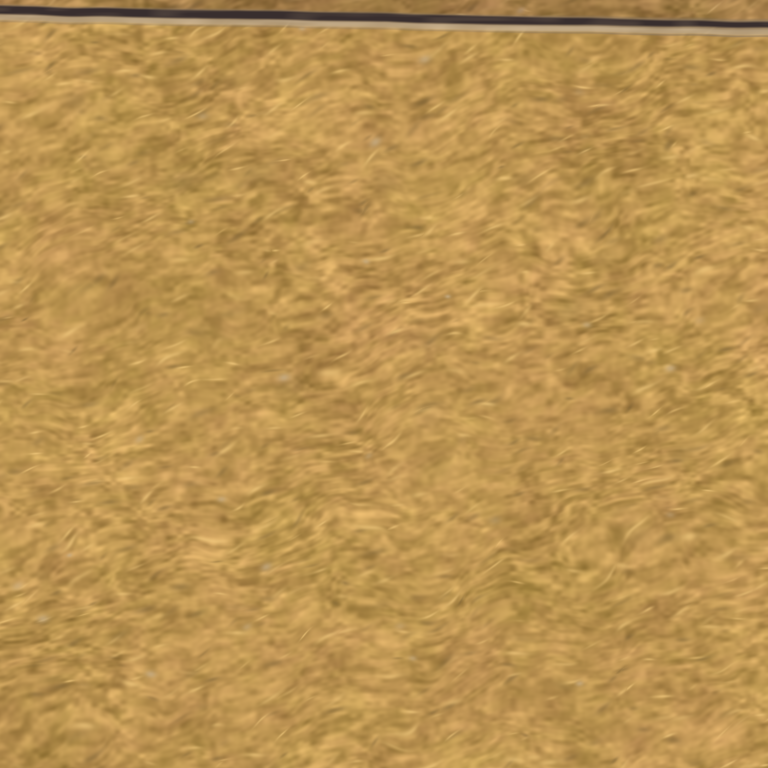
Reproduce this texture procedurally as a Shadertoy shader.

```glsl
const vec3 OCHRE = vec3(0.748, 0.588, 0.325);
const vec3 SHADE_STEP = vec3(0.054, 0.046, 0.035);
const vec3 GLINT = vec3(0.95, 0.79, 0.49);
const vec3 PALE_DUST = vec3(0.77, 0.67, 0.51);
const vec3 SMUDGE = vec3(0.48, 0.38, 0.21);
const vec3 SEAM_DARK = vec3(0.22, 0.18, 0.18);
const vec3 SEAM_GREY = vec3(0.52, 0.45, 0.37);
const vec3 SEAM_LIGHT = vec3(0.75, 0.66, 0.53);

float hash(vec2 cell, float seed) {
    vec3 q = fract(vec3(cell.xyx) * vec3(0.1031, 0.1030, 0.0973) + seed * 0.137);
    q += dot(q, q.yzx + 33.33);
    return fract((q.x + q.y) * q.z);
}

// Smooth value noise from -1 to 1
float noise(vec2 p, float seed) {
    vec2 cell = floor(p);
    vec2 f = fract(p);
    f = f * f * (3.0 - 2.0 * f);
    float low = mix(hash(cell, seed), hash(cell + vec2(1, 0), seed), f.x);
    float high = mix(hash(cell + vec2(0, 1), seed), hash(cell + vec2(1, 1), seed), f.x);
    return 2.0 * mix(low, high, f.y) - 1.0;
}

float fbm(vec2 p, float seed) {
    float sum = 0.0;
    float weight = 0.6;
    for (int i = 0; i < 4; i++) {
        sum += weight * noise(p, seed + float(i));
        p = mat2(1.6, 1.2, -1.2, 1.6) * p + 7.3;
        weight *= 0.55;
    }
    return sum;
}

// Scattered soft ellipses: one candidate per cell, kept with the given chance
float flecks(vec2 p, float cells, vec2 size, float chance, float seed) {
    vec2 home = floor(p * cells);
    float cover = 0.0;
    for (int j = -1; j <= 1; j++) {
        for (int i = -1; i <= 1; i++) {
            vec2 cell = home + vec2(i, j);
            vec2 center = (cell + vec2(hash(cell, seed), hash(cell, seed + 1.0))) / cells;
            float angle = 0.2 + 0.9 * (hash(cell, seed + 2.0) - 0.5);
            float c = cos(angle);
            float s = sin(angle);
            vec2 d = mat2(c, -s, s, c) * (p - center);
            d /= size * mix(0.6, 1.3, hash(cell, seed + 3.0));
            float strength = mix(0.3, 1.0, hash(cell, seed + 4.0));
            float kept = step(hash(cell, seed + 5.0), chance);
            cover = max(cover, kept * strength * exp(-dot(d, d)));
        }
    }
    return cover;
}

// Soft-edged horizontal stripe
float stripe(float y, float center, float halfWidth, float blur) {
    return 1.0 - smoothstep(halfWidth - blur, halfWidth + blur, abs(y - center));
}

// Rough ochre surface with slanted fibres
vec3 surface(vec2 p) {
    vec2 grain = p - vec2(0.0, 0.16 * p.x);
    grain.y += 0.016 * noise(p * 9.0, 1.0) + 0.004 * noise(p * 32.0, 2.0);
    grain.x += 0.012 * noise(p * 24.0, 3.0);

    float tone = 1.0 * fbm(p * 5.0, 10.0) + 0.8 * fbm(p * vec2(16, 24), 20.0);
    float roughness = 1.0 + 0.35 * noise(p * 7.0, 30.0);
    tone += 1.5 * roughness * noise(grain * vec2(46, 105), 40.0);
    tone += 1.1 * roughness * noise(grain * vec2(95, 190), 50.0);
    tone += 0.6 * noise(p * 130.0, 60.0);
    vec3 color = OCHRE + SHADE_STEP * tone;

    // Drifts between olive and rosy ochre
    float hue = fbm(p * 13.0, 70.0) + 0.5 * noise(grain * vec2(50, 90), 75.0);
    color += vec3(0.010, -0.006, 0.014) * hue;

    float smudges = flecks(p, 9.0, vec2(0.022, 0.014), 0.22, 80.0);
    smudges *= 0.65 + 0.35 * noise(p * 50.0, 85.0);
    color = mix(color, SMUDGE, 0.42 * smudges);
    color = mix(color, SMUDGE, 0.5 * flecks(grain, 38.0, vec2(0.010, 0.0035), 0.22, 90.0));
    color = mix(color, GLINT, 0.65 * flecks(grain, 40.0, vec2(0.011, 0.0025), 0.26, 100.0));
    return mix(color, PALE_DUST, 0.8 * flecks(p, 24.0, vec2(0.006, 0.004), 0.05, 110.0));
}

// Dark groove along the top with a pale lower lip
vec3 addSeam(vec3 color, vec2 p) {
    float y = p.y - (0.986 - 0.019 * p.x) + 0.0008 * noise(p * vec2(22, 3), 120.0);
    float wear = noise(p * vec2(28, 160), 130.0);
    float thin = smoothstep(0.55, 1.0, p.x);
    color = mix(color, color * vec3(0.86, 0.84, 0.88), smoothstep(0.0, 0.008, y));
    color = mix(color, SEAM_GREY, 0.75 * stripe(y, -0.001, 0.008, 0.003));
    color = mix(color, SEAM_LIGHT + 0.05 * wear, 0.85 * stripe(y, -0.0095, 0.004, 0.0025));
    vec3 groove = mix(SEAM_DARK, SEAM_GREY, 0.25 * max(wear, 0.0));
    color = mix(color, groove, stripe(y, 0.0005, mix(0.0052, 0.0035, thin), 0.002));
    float underline = stripe(y, -0.0145, 0.001, 0.0015);
    return mix(color, SEAM_GREY, underline * (0.25 + 0.35 * thin));
}

void mainImage(out vec4 fragColor, in vec2 fragCoord) {
    vec2 p = fragCoord / iResolution.xy;
    fragColor = vec4(clamp(addSeam(surface(p), p), 0.0, 1.0), 1.0);
}
```
